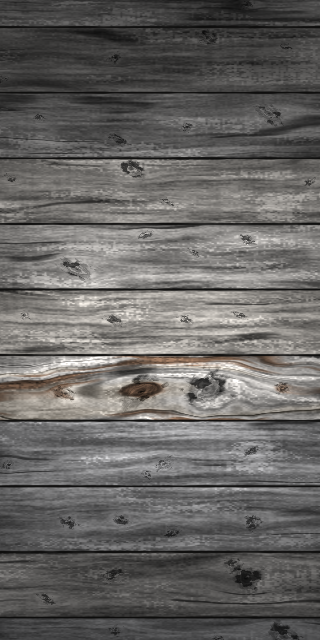
Write a Shadertoy shader that draws this texture.

```glsl
#define PLANK_PITCH 0.205
#define FIRST_SEAM 0.0703
#define SEAM_HALF 0.0023
#define KNOTS_PER_PLANK 4
#define STAINED_PLANK 3.0
#define GRAIN_FREQ 110.0
#define LIGHT_CENTER vec2(0.52, 0.94)
#define LIGHT_REACH vec2(0.70, 0.54)
#define LIGHT_MIN 0.255
#define LIGHT_MAX 0.68
#define STAIN_COLOR vec3(0.62, 0.49, 0.40)

float hash(vec2 p) {
    return fract(sin(dot(p, vec2(127.1, 311.7))) * 43758.55);
}

float noise(vec2 p) {
    vec2 i = floor(p), f = fract(p);
    f = f * f * (3.0 - 2.0 * f);
    return mix(mix(hash(i), hash(i + vec2(1, 0)), f.x),
               mix(hash(i + vec2(0, 1)), hash(i + vec2(1, 1)), f.x), f.y);
}

float fbm(vec2 p) {
    float sum = 0.0, amp = 0.5;
    for (int i = 0; i < 4; i++) {
        sum += amp * noise(p);
        p = p * 2.03 + 7.1;
        amp *= 0.5;
    }
    return sum / 0.9375;
}

// Thin unbroken lines where a noise field crosses its middle value
float contour(vec2 p, float width) {
    return 1.0 - smoothstep(0.2 * width, width, abs(noise(p) - 0.5));
}

// Bends the grain coordinate around each knot; returns (grain, shade, halo)
vec3 knotField(vec2 q, float id, float stained) {
    float grain = q.y, shade = 1.0, halo = 0.0;
    for (int k = 0; k < KNOTS_PER_PLANK; k++) {
        vec2 key = vec2(float(k) * 3.7 + 1.3, id + 20.0);
        float big = pow(hash(key + 5.0), 3.0);
        float size = mix(0.009, 0.036, big) * (1.0 + 0.2 * stained);
        vec2 center = vec2((float(k) + hash(key)) / float(KNOTS_PER_PLANK),
                           PLANK_PITCH * mix(0.15, 0.85, hash(key + 9.0)));
        vec2 d = q - center;
        vec2 spread = d / (size * vec2(4.0, 2.0));
        grain -= 0.9 * d.y * exp(-dot(spread, spread));

        // Pale ragged disc with faint rings and a torn dark side
        d.x += d.y * (hash(key + 2.0) - 0.5) * 2.2;
        float ragged = fbm(d / size * 1.7 + key * 4.0);
        float r = length(d / vec2(1.3, 1.0)) / size * (0.5 + ragged);
        float core = 1.0 - smoothstep(0.8, 1.1, r);
        float rings = 0.5 + 0.5 * sin(r * 16.0 + ragged * 6.0);
        float torn = smoothstep(0.50, 0.60, fbm(d / size * vec2(1.0, 1.6) + key * 2.0));
        float tear = torn * (1.0 - smoothstep(0.9, 1.9, r));
        shade *= 1.0 - core * 0.28 * rings;
        shade *= 1.0 - tear * mix(0.45, 0.7, big);
        shade *= 1.0 - mix(0.15, 0.4, big) * exp(-22.0 * (r - 1.0) * (r - 1.0));
        shade *= 1.0 - 0.55 * exp(-16.0 * r * r);
        halo += exp(-0.35 * r * r);
    }
    return vec3(grain, shade, min(halo, 1.0));
}

vec3 plankColor(vec2 q, float id) {
    float stained = 1.0 - step(0.5, abs(id - STAINED_PLANK));
    vec2 seed = vec2(id * 17.3, id * 9.1) + 40.0;
    vec3 knot = knotField(q, id, stained);
    float wave = fbm(q * vec2(2.2, 6.0) + seed) - 0.5;
    float v = knot.x + wave * mix(0.04, 0.16, stained);

    // Growth lines, fibres and broad weathering
    float lines = noise(vec2(q.x * 3.0, v * GRAIN_FREQ) + seed);
    float bands = noise(vec2(q.x * 1.6, v * 45.0) + seed.yx);
    float fibre = noise(vec2(q.x * 30.0, v * 210.0) + seed);
    float speck = noise(q * vec2(130.0, 240.0) + seed);
    float patches = fbm(vec2(q.x * 3.5, v * 19.0) + seed * 1.7);
    float tone = 1.04 + 0.38 * (lines - 0.5) + 0.24 * (bands - 0.5)
               + 0.30 * (fibre - 0.5) + 0.22 * (speck - 0.5) + 0.65 * (patches - 0.5);

    // Dark growth contours, fading in and out along the board
    float fade = smoothstep(0.3, 0.7, noise(vec2(q.x * 4.0, v * 20.0) + seed * 2.3));
    tone -= 0.24 * fade * contour(vec2(q.x * 1.3, v * 60.0) + seed * 3.7, 0.22);
    float crackMask = smoothstep(0.45, 0.7, noise(vec2(q.x * 5.0, q.y * 18.0) + seed));
    tone *= 1.0 - 0.5 * crackMask * contour(vec2(q.x * 1.2, v * 26.0) + seed * 4.3, 0.07);

    // Dark streaks and pale scuffs, broken up by the fibres
    float streak = noise(vec2(q.x * 3.0, v * 34.0) + seed * 5.3) + 0.25 * (fibre - 0.5);
    float scuff = noise(vec2(q.x * 6.0, v * 30.0) + seed * 3.1) + 0.4 * (speck - 0.5);
    tone *= 1.0 - 0.28 * smoothstep(0.65, 0.9, streak);
    tone += 0.26 * smoothstep(0.65, 0.95, scuff);
    tone = (tone + 0.17 * knot.z) * knot.y;

    vec3 tint = mix(vec3(1.025, 1.0, 0.965), vec3(0.99, 0.995, 1.015), hash(vec2(id, 4.0)));
    vec3 color = tint * tone * mix(0.94, 1.06, hash(vec2(id, 8.0)));

    // Brown streaks and cream bands following the grain of the stained plank
    float stain = smoothstep(0.56, 0.76, fbm(vec2(q.x * 2.5, v * 24.0) + seed * 5.0)
                + 0.13 * knot.z + 0.12 * (lines - 0.5));
    float cream = smoothstep(0.5, 0.85, noise(vec2(q.x * 1.8, v * 36.0) + seed));
    color *= mix(vec3(1.0), STAIN_COLOR, stained * stain);
    color *= 1.0 - 0.25 * stained * contour(vec2(q.x * 1.5, v * 32.0) + seed, 0.14);
    return color + stained * cream * (1.0 - stain) * vec3(0.13, 0.10, 0.05);
}

void mainImage(out vec4 fragColor, in vec2 fragCoord) {
    vec2 p = fragCoord / iResolution.x;
    float pixel = 1.0 / iResolution.x;
    float row = (p.y - FIRST_SEAM) / PLANK_PITCH;
    float id = floor(row);
    vec2 q = vec2(p.x, fract(row) * PLANK_PITCH);

    // Light pool with dark borders
    vec2 away = (p - LIGHT_CENTER) / LIGHT_REACH;
    float light = mix(LIGHT_MIN, LIGHT_MAX, exp(-dot(away, away)));
    vec3 color = plankColor(q, id) * light;

    // Worn plank edges, soft shadow and open seam
    float edge = min(q.y, PLANK_PITCH - q.y);
    float wear = noise(vec2(p.x * 25.0, floor(row + 0.5) * 5.0));
    color *= 1.0 + 0.2 * wear * exp(-pow((edge - 0.008) / 0.004, 2.0));
    color *= 1.0 - 0.3 * exp(-edge / 0.004);
    float gap = SEAM_HALF * (0.6 + 0.8 * wear);
    float seam = 1.0 - smoothstep(gap - 0.5 * pixel, gap + 0.8 * pixel, edge);
    color = mix(color, vec3(0.045, 0.043, 0.040), 0.92 * seam);

    fragColor = vec4(clamp(color, 0.0, 1.0), 1.0);
}
```
